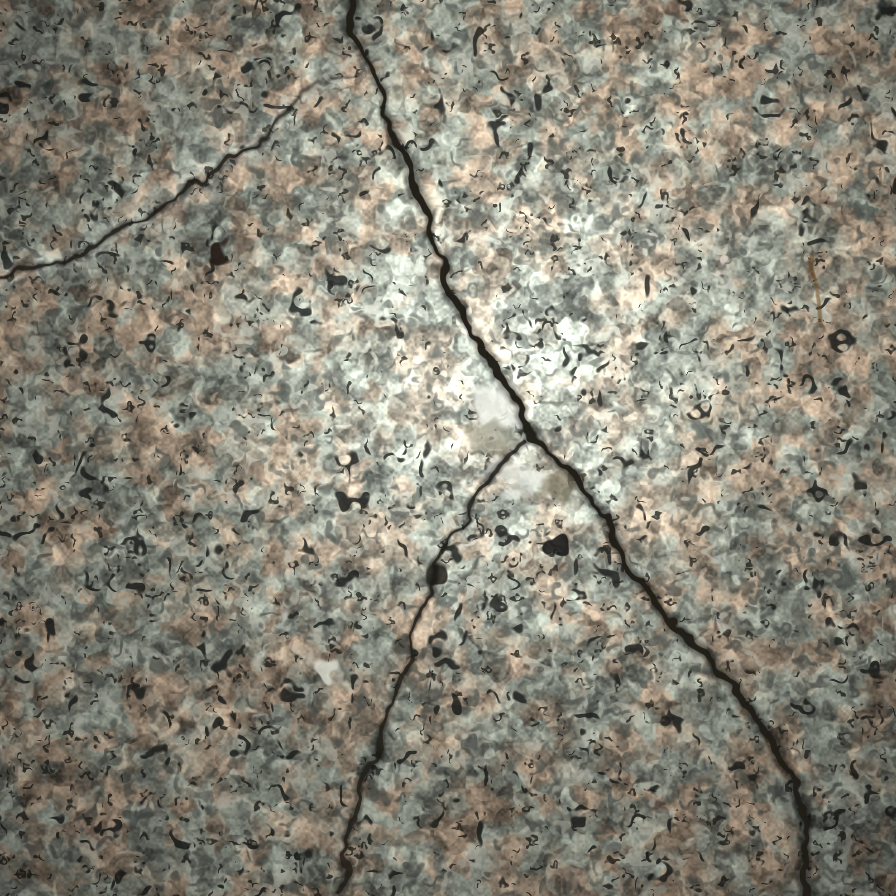
Give the GLSL for this texture, as a WebGL 2 fragment shader.

```glsl
#version 300 es
precision highp float;
// Speckled granite slab under a soft spotlight, split by branching cracks.
// Cellular grains and fractal noise make the stone, scattered chips the mica;
// the cracks are distances to polylines in a noise-warped domain.
uniform vec2 u_resolution;
out vec4 fragColor;

float hash(vec2 p) {
  vec3 q = fract(vec3(p.xyx) * 0.1031);
  q += dot(q, q.yzx + 33.33);
  return fract((q.x + q.y) * q.z);
}

vec2 hash2(vec2 p) { return vec2(hash(p), hash(p + 71.7)); }

float noise(vec2 p) {
  vec2 i = floor(p), f = fract(p);
  f = f * f * (3.0 - 2.0 * f);
  return mix(mix(hash(i), hash(i + vec2(1, 0)), f.x),
             mix(hash(i + vec2(0, 1)), hash(i + vec2(1, 1)), f.x), f.y);
}

float fbm(vec2 p) {
  float sum = 0.0, amp = 0.5;
  for (int i = 0; i < 4; i++) {
    sum += amp * noise(p);
    p = mat2(1.6, 1.2, -1.2, 1.6) * p + 17.3;
    amp *= 0.5;
  }
  return sum / 0.9375;
}

vec2 warp(vec2 p, float scale) {
  return vec2(noise(p * scale), noise(p * scale + 43.1)) - 0.5;
}

// Blend of nearby random grain values, crisp in the middle of each grain
float grains(vec2 p, float scale) {
  p *= scale;
  vec2 cell = floor(p);
  float sum = 0.0, weight = 0.0;
  for (int y = -1; y <= 1; y++)
    for (int x = -1; x <= 1; x++) {
      vec2 id = cell + vec2(x, y);
      vec2 d = id + hash2(id) - p;
      float w = exp(-9.0 * dot(d, d));
      sum += w * hash(id + 19.9);
      weight += w;
    }
  return sum / weight;
}

// Coverage of irregular scattered chips; density is the chance per cell
float chips(vec2 p, float scale, float density, float radius, float soft) {
  p = p * scale + 1.1 * warp(p, scale * 2.2);
  vec2 cell = floor(p);
  float cover = 0.0;
  for (int y = -1; y <= 1; y++)
    for (int x = -1; x <= 1; x++) {
      vec2 id = cell + vec2(x, y);
      vec2 d = id + hash2(id + 5.3) - p;
      float a = 6.283 * hash(id + 31.0);
      d = mat2(cos(a), -sin(a), sin(a), cos(a)) * d * vec2(0.8, 1.4);
      float r = radius * (0.45 + 0.75 * hash(id + 57.0));
      float here = step(hash(id + 83.0), density);
      cover = max(cover, here * (1.0 - smoothstep(r - soft, r + soft, length(d))));
    }
  return cover;
}

float blotch(vec2 p, vec2 center, vec2 radius) {
  vec2 d = (p + 0.022 * warp(p, 65.0) - center) / radius;
  return 1.0 - smoothstep(0.75, 1.15, length(d));
}

float segment(vec2 p, vec2 a, vec2 b) {
  vec2 ab = b - a;
  return length(p - a - ab * clamp(dot(p - a, ab) / dot(ab, ab), 0.0, 1.0));
}

float polyline(vec2 p, vec2 pts[9]) {
  float d = 9.0;
  for (int i = 0; i < 8; i++) d = min(d, segment(p, pts[i], pts[i + 1]));
  return d;
}

// Dark core with a dusty shoulder
vec3 carve(vec3 color, float d, float width, float strength, float px) {
  color *= 1.0 - 0.42 * strength * (1.0 - smoothstep(width, width * 3.6, d));
  float core = 1.0 - smoothstep(width - px, width + px, d);
  return mix(color, vec3(0.12, 0.11, 0.085), core * strength);
}

void main() {
  vec2 p = gl_FragCoord.xy / u_resolution;
  float px = 1.0 / min(u_resolution.x, u_resolution.y);
  vec2 upper[9] = vec2[9](vec2(.390, 1.0), vec2(.393, .963), vec2(.419, .915), vec2(.436, .857),
    vec2(.462, .798), vec2(.484, .733), vec2(.505, .668), vec2(.545, .606), vec2(.592, .516));
  vec2 lower[9] = vec2[9](vec2(.592, .516), vec2(.638, .469), vec2(.671, .420), vec2(.697, .368),
    vec2(.749, .310), vec2(.807, .247), vec2(.853, .186), vec2(.898, .102), vec2(.896, 0));
  vec2 fork[9] = vec2[9](vec2(.586, .512), vec2(.560, .479), vec2(.521, .427), vec2(.491, .366),
    vec2(.462, .297), vec2(.449, .245), vec2(.423, .186), vec2(.404, .115), vec2(.376, 0));
  vec2 left[9] = vec2[9](vec2(0, .688), vec2(.085, .717), vec2(.130, .742), vec2(.176, .766),
    vec2(.221, .798), vec2(.280, .837), vec2(.320, .875), vec2(.350, .902), vec2(.395, .918));

  // Stone grains: pink feldspar, grey quartz, fine grit
  vec2 q = p + 0.012 * warp(p, 90.0);
  float tone = 0.62 + 0.30 * (grains(q, 62.0) - 0.5) + 0.26 * (grains(q + 3.7, 125.0) - 0.5)
             + 0.30 * (fbm(p * 38.0) - 0.5) + 0.16 * (noise(p * 330.0) - 0.5);
  float pink = smoothstep(0.35, 0.7, 0.6 * fbm(p * 26.0 + 9.0) + 0.4 * grains(q + 8.1, 48.0));
  vec3 color = tone * mix(vec3(0.97, 1.01, 0.93), vec3(1.10, 0.97, 0.83), pink);

  // Scattered minerals
  color = mix(color, vec3(0.82, 0.82, 0.76), 0.6 * chips(p + 2.3, 42.0, 0.22, 0.34, 0.12));
  color = mix(color, vec3(0.32, 0.34, 0.32), 0.65 * chips(p + 6.1, 48.0, 0.30, 0.36, 0.18));
  color = mix(color, vec3(0.13, 0.14, 0.13), 0.85 * chips(p + 4.4, 36.0, 0.26, 0.24, 0.08));
  color = mix(color, vec3(0.15, 0.15, 0.13), 0.8 * chips(p + 1.7, 85.0, 0.20, 0.29, 0.13));

  // Spotlight around the junction, dim corners
  vec2 s = p - vec2(0.56, 0.57);
  float light = 0.65 + 0.36 * exp(-4.5 * dot(s, s)) + 0.38 * exp(-22.0 * dot(s, s));
  light += 0.13 * smoothstep(0.35, 0.95, p.y) * smoothstep(0.05, 0.5, p.x);
  light *= 1.0 - 0.22 * smoothstep(0.45, 0.78, length(p - 0.5));
  float glow = exp(-16.0 * dot(s, s));
  color = mix(color, vec3(dot(color, vec3(0.333))) * vec3(0.98, 1.02, 0.97), 0.55 * glow);
  color *= light;

  // Broken surface at the junction and larger single chips
  color = mix(color, vec3(0.95, 0.96, 0.92), 0.85 * blotch(p, vec2(.553, .541), vec2(.026, .030)));
  color = mix(color, vec3(0.93, 0.94, 0.90), 0.75 * blotch(p, vec2(.580, .467), vec2(.032, .020)));
  color = mix(color, vec3(0.58, 0.57, 0.50), 0.65 * blotch(p, vec2(.546, .503), vec2(.030, .022)));
  color = mix(color, vec3(0.55, 0.51, 0.42), 0.65 * blotch(p, vec2(.628, .462), vec2(.030, .018)));
  color = mix(color, vec3(0.86, 0.87, 0.82), 0.8 * blotch(p, vec2(.361, .254), vec2(.014, .011)));
  color = mix(color, vec3(0.88, 0.84, 0.80), 0.8 * blotch(p, vec2(.811, .705), vec2(.010, .010)));
  color = mix(color, vec3(0.14, 0.10, 0.08), 0.9 * blotch(p, vec2(.245, .723), vec2(.014, .011)));
  color = mix(color, vec3(0.10), 0.9 * blotch(p, vec2(.617, .389), vec2(.013, .008)));
  color = mix(color, vec3(0.13, 0.12, 0.10), 0.85 * blotch(p, vec2(.489, .365), vec2(.011, .014)));
  float rust = segment(p + 0.006 * warp(p, 50.0), vec2(.905, .713), vec2(.918, .635));
  color = mix(color, vec3(0.42, 0.28, 0.13), 0.55 * (1.0 - smoothstep(0.001, 0.004, rust)));

  // Cracks, jagged and uneven in width
  vec2 c = p + 0.014 * warp(p, 38.0) + 0.006 * warp(p, 110.0);
  float uneven = 0.5 + noise(p * 32.0);
  float trunk = min(polyline(c, upper), polyline(c, lower));
  float forkD = polyline(c, fork), leftD = polyline(c, left);
  float fade = 1.0 - 0.65 * smoothstep(0.27, 0.37, p.x);
  color += 0.10 * fade * exp(-leftD * leftD * 2500.0);
  color = carve(color, leftD, 0.0020 * uneven, 0.85 * fade, px);
  color = carve(color, forkD, 0.0024 * uneven, 0.82, px);
  color = carve(color, trunk, 0.0034 * uneven, 0.95, px);
  fragColor = vec4(clamp(color, 0.0, 1.0), 1.0);
}
```
